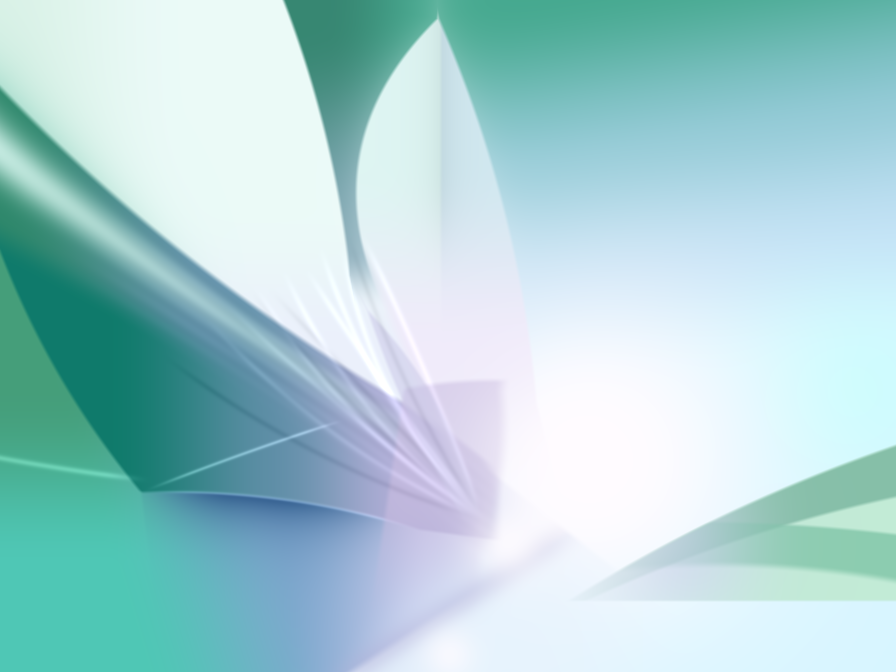
A Shadertoy shader for this background:

```glsl
// Translucent crystal petals fanning from a bright core over a green-to-ice sky.
// Petals are products of soft bowed edges with gradient tints; thin filaments
// and radial glows lie on top. The canvas is 5.76 units high.

const vec3 WHITE = vec3(1, .985, 1);
const vec3 GREEN = vec3(.27, .62, .48);
const vec3 TURQUOISE = vec3(.31, .78, .71);
const vec3 TEAL = vec3(.06, .48, .42);
const vec3 SLATE = vec3(.38, .56, .66);
const vec3 NAVY = vec3(.19, .36, .55);
const vec3 LAVENDER = vec3(.69, .68, .84);

float hash(float n) { return fract(sin(n * 91.7) * 4375.5); }
float ramp(float a, float b, float x) { return smoothstep(a, b, x); }
float cover(float d, float soft) { return smoothstep(-soft, soft, d); }
float bell(float x) { return exp(-x * x); }
float glow(vec2 p, vec2 centre, float radius) { return bell(length(p - centre) / radius); }

// Signed distance to the left of a bowed line from l.xy to l.zw
float side(vec2 p, vec4 l, float bow) {
  vec2 axis = l.zw - l.xy, q = p - l.xy;
  float len = length(axis), t = clamp(dot(q, axis) / (len * len), 0., 1.);
  return (axis.x * q.y - axis.y * q.x) / len - bow * 4. * t * (1. - t);
}

// Thin bowed line that fades at both ends
float filament(vec2 p, vec4 l, float bow, float width) {
  vec2 axis = l.zw - l.xy;
  float t = dot(p - l.xy, axis) / dot(axis, axis);
  return ramp(0., .2, t) * ramp(1., .8, t) * bell(side(p, l, bow) / width);
}

vec3 skyColor(vec2 p) {
  float h = p.y - .17 * (p.x - 4.5);
  vec3 c = mix(vec3(.27, .66, .56), vec3(.55, .78, .82), ramp(5.8, 4.3, h));
  c = mix(c, vec3(.76, .88, .96), ramp(4.7, 3.1, h));
  c = mix(c, vec3(.84, .96, 1), ramp(3.4, 2.2, h));
  c = mix(c, vec3(.77, 1, .99), .7 * glow(p, vec2(7.3, 2.4), .9));
  return mix(c, WHITE, glow(p, vec2(5.1, 1.8), 1.6));
}

vec3 lowerLeftColor(vec2 p) {
  vec3 c = mix(GREEN, TURQUOISE, ramp(2.4, .9, p.y));
  c = mix(c, vec3(.5, .66, .81), ramp(.9, 2.6, p.x + .3 * (p.y - 1.)));
  return mix(c, vec3(.78, .79, .92), ramp(2.4, 3.7, p.x));
}

// Dark facets meeting at the left corner
vec3 facets(vec3 c, vec2 p) {
  vec2 corner = vec2(1.21, 1.54);
  vec4 crease = vec4(corner, 3.6, 1.22);
  float rim = side(p, vec4(0, 3.61, corner), -.1);
  float ridge = side(p, crease, .1);
  vec3 dark = mix(TEAL, SLATE, ramp(.9, 2.5, p.x));
  dark = mix(dark, LAVENDER, ramp(2.3, 3.5, p.x));
  c = mix(c, dark, cover(rim, .02) * cover(ridge, .02) * cover(4.25 - p.x, .08));
  float under = cover(-ridge, .02) * cover(-side(p, vec4(1.35, .4, corner), 0.), .02);
  float shade = exp(ridge * 4.5) * ramp(1., 2., p.x) * ramp(3.7, 2.3, p.x);
  c = mix(c, NAVY, under * min(shade, .9));
  c += .2 * filament(p, vec4(corner, 3.6, 2.36), .03, .015);
  c += .1 * filament(p, crease, .1, .015);
  return c + .14 * filament(p, vec4(-.8, 2, corner + .1), -.03, .025);
}

// Striped band from the left edge to the core, under a pale wing
vec3 bandAndWing(vec3 c, vec2 p) {
  float low = side(p, vec4(0, 3.72, 3.9, 1.3), .1);
  float high = side(p, vec4(0, 5.01, 3.45, 2.31), -.15);
  float v = low / max(low - high, .05);
  c = mix(c, skyColor(p) * mix(.8, 1., ramp(2.8, 3.8, p.x)), cover(high, .03));
  vec3 band = mix(vec3(.18, .53, .42), SLATE, ramp(0., 1.9, p.x));
  band = mix(band, LAVENDER, ramp(2., 3.5, p.x));
  band = mix(band, vec3(.82, .95, .92), bell((v - .62) / .2) * max(.9 - .2 * p.x, 0.));
  band += .012 * sin(v * 32. + p.x) * ramp(.3, 1.8, p.x);
  c = mix(c, band, cover(low, .16) * cover(4.2 - p.x, .1) * cover(.05 - high, .03));
  vec3 wing = mix(vec3(.86, .95, .91), vec3(.92, .98, .97), ramp(0., 1.6, p.x));
  wing = mix(wing, vec3(.92, .94, .985), ramp(4., 2.7, p.y));
  wing = mix(wing, vec3(.57, .83, .76), .6 * exp(-max(high, 0.) * 5.) * ramp(2.2, 0., p.x));
  float edge = cover(side(p, vec4(3, 3.4, 2.43, 5.76), -.08), .02);
  edge = max(edge, ramp(3.6, 3.1, p.y) * cover(3.75 - p.x, .15));
  return mix(c, wing, cover(high, .03) * edge);
}

// Upright folded petal with a violet crystal at its foot
vec3 petal(vec3 c, vec2 p) {
  float left = side(p, vec4(3.75, 5.6, 3.3, 3.1), -.45);
  float inside = min(left, side(p, vec4(4.6, 2.3, 3.76, 5.6), -.14));
  float foot = side(p, vec4(3.05, 3.7, 4.1, 1.3), 0.), fold = p.x - 3.78;
  vec3 tint = mix(vec3(.87, .96, .95), vec3(.82, .91, .94), cover(fold, .02));
  tint -= .06 * exp(-abs(fold) * 7.) * ramp(3., 4.2, p.y);
  tint = mix(tint, vec3(.94, .92, .98), ramp(4.4, 2.7, p.y));
  c = mix(c, WHITE, .16 * exp(-abs(inside) * 6.) * ramp(2.6, 4., p.y));
  c = mix(c, tint, cover(inside, .02) * cover(foot, .06) * ramp(1.3, 2.7, p.y));
  float body = cover(-side(p, vec4(2.9, 2.28, 4.3, 2.5), .06), .03)
    * cover(side(p, vec4(4.15, 1.2, 4.3, 2.4), -.08), .07) * cover(p.x - 3.1 - .15 * p.y, .03);
  c = mix(c, LAVENDER + vec3(.1, .06, .04), .6 * body * ramp(.4, 1.6, p.y));
  float shard = cover(side(p, vec4(3.15, 3.1, 3.95, 1.35), -.05), .02)
    * cover(-side(p, vec4(3.15, 3.1, 4.1, 1.4), .13), .02);
  return mix(c, vec3(.78, .77, .9), .5 * shard * cover(p.y - 1.35, .1));
}

// Layered green blades reaching the right edge
vec3 rightArm(vec3 c, vec2 p) {
  float arm = cover(-side(p, vec4(4.7, .5, 7.68, 1.94), .1), .02) * cover(p.y - .61, .015);
  float fade = arm * ramp(4.6, 7., p.x);
  c = mix(c, vec3(.76, .92, .84), fade);
  c = mix(c, vec3(.5, .73, .64), .9 * fade * cover(side(p, vec4(5, .6, 7.68, 1.5), .08), .02));
  float middle = cover(-side(p, vec4(5.5, 1.28, 7.68, 1.18), .04), .02)
    * cover(side(p, vec4(5.1, .85, 7.68, .78), .1), .04);
  c = mix(c, vec3(.48, .76, .64), .75 * fade * middle);
  return mix(c, LAVENDER + .1, .5 * arm * glow(p, vec2(5.8, 1.1), .7));
}

void mainImage(out vec4 fragColor, in vec2 fragCoord) {
  vec2 p = fragCoord * 5.76 / iResolution.y;
  float leftMix = ramp(4.7, 3.3, p.x + .5 * (1. - p.y)) * ramp(4.5, 3.7, p.y + .55 * p.x);
  leftMix = max(leftMix, ramp(2.2, 1.2, p.x));
  vec3 c = mix(skyColor(p), lowerLeftColor(p), leftMix);
  // Pale ground with a violet edge
  vec4 slope = vec4(2.7, -.2, 5.1, 1.35);
  c = mix(c, vec3(.91, .95, .99), .8 * cover(-side(p, slope, 0.), .04) * ramp(6., 4.5, p.x));
  c = mix(c, LAVENDER, .4 * filament(p, slope, 0., .12));
  c = rightArm(petal(bandAndWing(facets(c, p), p), p), p);
  // Filaments converging on the core
  for (float i = 0.; i < 12.; i++) {
    vec2 start = mix(vec2(1.5, 2.9), vec2(3.2, 3.9), i / 11.) + .3 * hash(i) - .15;
    float strand = filament(p, vec4(start, 4.15, 1.3), .3 * hash(i + 20.) - .25, .025);
    c += (mod(i, 3.) < 1. ? -.05 : .06) * strand;
  }
  // Core light and reflections
  c = mix(c, WHITE, glow(p, vec2(4.98, 1.85), .75));
  c = mix(c, WHITE, .8 * glow(p, vec2(4.35, 1.1), .3));
  c = mix(c, WHITE, .7 * glow(p, vec2(3.85, .15), .22));
  fragColor = vec4(clamp(c, 0., 1.), 1);
}
```
